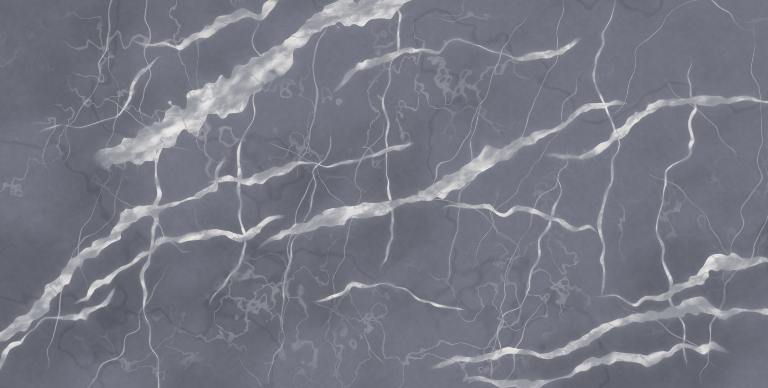
Give the GLSL for this texture, as a WebGL 1 fragment shader.

```glsl
precision highp float;
uniform vec2 u_resolution;

const vec3 STONE_DARK = vec3(0.385, 0.395, 0.435);
const vec3 STONE_MID = vec3(0.448, 0.458, 0.508);
const vec3 HAZE = vec3(0.60, 0.61, 0.65);
const vec3 VEIN_GREY = vec3(0.60, 0.61, 0.64);
const vec3 VEIN_WHITE = vec3(0.93, 0.92, 0.91);
const float SLAB_WIDTH = 1.984;
const float GRAIN = 0.03;
const float WARP = 0.07;
const float MAJOR_WIDTH = 0.034;
const float BRANCH_WIDTH = 0.0105;
const float CRACK_WIDTH = 0.0036;
const float HAIR_WIDTH = 0.0012;
const float HAIR_STRENGTH = 0.42;
const float WEB_STRENGTH = 0.24;
const float HAZE_STRENGTH = 0.38;

float hash(vec2 p) {
  return fract(sin(dot(p, vec2(127.1, 311.7))) * 43758.5453);
}

float noise(vec2 p) {
  vec2 i = floor(p), f = fract(p);
  f = f * f * (3.0 - 2.0 * f);
  return mix(mix(hash(i), hash(i + vec2(1.0, 0.0)), f.x),
             mix(hash(i + vec2(0.0, 1.0)), hash(i + 1.0), f.x), f.y);
}

float fbm(vec2 p) {
  float sum = 0.0, amp = 0.5;
  for (int i = 0; i < 5; i++) {
    sum += amp * noise(p);
    p = mat2(1.6, 1.2, -1.2, 1.6) * p + 7.3;
    amp *= 0.5;
  }
  return sum / 0.97;
}

vec2 turn(vec2 p, float angle) {
  float c = cos(angle), s = sin(angle);
  return vec2(c * p.x + s * p.y, c * p.y - s * p.x);
}

// Tapered crooked vein: x is its body, y the haze around it
vec2 vein(vec2 p, vec2 centre, float angle, float reach, float width, float seed) {
  vec2 q = turn(p - centre, angle);
  float taper = 1.0 - q.x * q.x / (reach * reach);
  if (taper <= 0.0) return vec2(0.0);
  float pixel = 0.8 / u_resolution.y;
  q.y += 0.09 * (noise(vec2(q.x * 5.0, seed)) - 0.5);
  q.y += 0.022 * (noise(vec2(q.x * 23.0, seed + 3.0)) - 0.5);
  float swell = 0.15 + 1.5 * noise(vec2(q.x * 9.0, seed + 5.0));
  float ragged = 0.55 + 0.9 * noise(p * 55.0 + seed);
  float halfWidth = width * sqrt(taper) * swell * ragged;
  float gap = abs(q.y) - halfWidth;
  float fade = smoothstep(0.0, 0.3, taper);
  float body = smoothstep(-pixel, pixel, -gap) * fade;
  return vec2(body, fade * exp(-max(gap, 0.0) / (0.003 + 0.5 * width)));
}

// Thin lines along the middle level of a noise field
float web(vec2 p, float scale, float thickness) {
  return 1.0 - smoothstep(0.0, thickness, abs(fbm(p * scale) - 0.5));
}

void main() {
  vec2 p = gl_FragCoord.xy / u_resolution.y;
  vec2 w = p + WARP * (vec2(fbm(p * 3.5), fbm(p * 3.5 + 19.0)) - 0.5);
  w += 0.012 * (vec2(noise(p * 24.0), noise(p * 24.0 + 41.0)) - 0.5);

  // Broad rising veins
  vec2 veins = vec2(0.0);
  for (int i = 0; i < 4; i++) {
    float k = float(i);
    vec2 centre = vec2(0.2 + 0.47 * k, 0.5 + 0.37 * sin(1.8 * k - 0.6));
    float width = MAJOR_WIDTH * (0.62 + 0.38 * cos(2.1 * k - 2.1));
    veins = max(veins, vein(w, centre, 0.68 - 0.16 * k, 0.52, width, k + 11.0));
  }

  // Flat branches
  for (int i = 0; i < 11; i++) {
    float k = float(i), r = hash(vec2(k, 2.7));
    vec2 centre = vec2((k + 0.5) / 11.0 * SLAB_WIDTH, fract(k * 0.618 + 0.12));
    float angle = mix(0.75, 0.1, smoothstep(0.0, 4.0, k)) + 0.35 * (r - 0.4);
    float width = BRANCH_WIDTH * (0.45 + 0.7 * r);
    veins = max(veins, vein(w, centre, angle, 0.2 + 0.2 * r, width, k + 31.0));
  }

  // Steep cracks
  for (int i = 0; i < 8; i++) {
    float k = float(i), r = hash(vec2(k, 8.3));
    vec2 centre = vec2(0.42 + 0.19 * k, 0.3 + 0.45 * fract(k * 0.618));
    float width = CRACK_WIDTH * (0.3 + 0.8 * r);
    veins = max(veins, vein(w, centre, 1.3 + 0.3 * r, 0.25 + 0.2 * r, width, k + 57.0));
  }

  // Faint hairlines in rising and falling directions
  vec2 hairs = vec2(0.0);
  for (int i = 0; i < 26; i++) {
    float k = float(i), r = hash(vec2(k, 5.1));
    vec2 centre = vec2(SLAB_WIDTH * fract(k * 0.755 + 0.1), fract(k * 0.57 + 0.3));
    float angle = r < 0.25 ? -0.8 + r : 0.25 + 1.2 * r;
    hairs = max(hairs, vein(w, centre, angle, 0.12 + 0.22 * r, HAIR_WIDTH, k + 83.0));
  }

  // Clouded stone with diagonal streaks and grain
  vec2 streak = turn(w, 0.6) * vec2(3.0, 8.0);
  float cloud = 0.6 * fbm(p * 4.0 + 3.0) + 0.4 * fbm(streak);
  vec3 color = mix(STONE_DARK, STONE_MID, smoothstep(0.3, 0.62, cloud));
  color += GRAIN * (fbm(p * 95.0) - 0.5) + 0.5 * GRAIN * (noise(p * 240.0) - 0.5);
  color -= 0.035 * web(w + 5.0, 2.2, 0.012);

  // Patchy haze and fine webbing
  float patches = smoothstep(0.45, 0.72, fbm(turn(p, 0.6) * vec2(2.5, 5.0) + 13.0));
  float threads = max(web(w, 5.0, 0.014), web(w + 9.0, 9.0, 0.02)) * patches;
  float haze = veins.y * HAZE_STRENGTH * (0.3 + fbm(p * 18.0));
  color = mix(color, HAZE, max(haze, 0.12 * patches * fbm(p * 12.0)));
  color = mix(color, VEIN_WHITE, WEB_STRENGTH * threads);
  color = mix(color, VEIN_WHITE, HAIR_STRENGTH * hairs.x * (0.4 + noise(p * 14.0)));

  // Crystalline vein filling with grey seams
  float crystal = smoothstep(0.25, 0.8, fbm(turn(w, 0.5) * vec2(24.0, 48.0)));
  crystal *= 1.0 - 0.5 * web(w, 22.0, 0.05);
  vec3 filling = mix(VEIN_GREY, VEIN_WHITE, crystal);
  color = mix(color, filling, veins.x * (0.75 + 0.25 * noise(p * 30.0)));

  gl_FragColor = vec4(clamp(color, 0.0, 1.0), 1.0);
}
```
